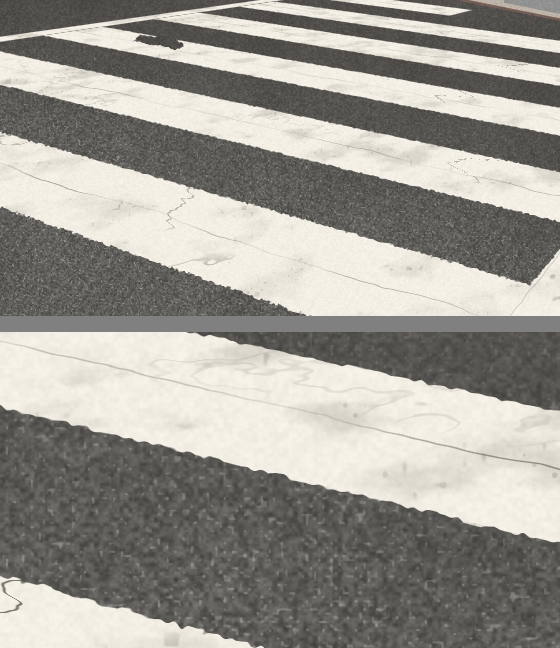
Top, the full canvas; bottom, a detail of the centre.
Give the GLSL for this pattern, as a WebGL 2 fragment shader.

```glsl
#version 300 es
precision highp float;
// Worn white crosswalk stripes in perspective on speckled asphalt, with a kerb corner.

uniform vec2 u_resolution;
out vec4 outColor;

// Ground plane: heights are measured downward from the top, in canvas heights
const float ASPECT = 16.0 / 9.0;
const vec2 HORIZON = vec2(-0.4167, 0.0521);   // height at left side, slope
const vec2 NEAR_EDGE = vec2(1.0718, 0.3008);  // drop from horizon to first stripe edge
const float FORESHORTEN = 0.283;              // depth step per stripe width
const vec2 CROSS_VANISH = vec2(2.662, -0.259);
const float HORIZON_SLOPE = -0.059;

// Layout of the markings
const float STRIPE_COUNT = 6.0;
const vec2 LEFT_LINE = vec2(0.141, 0.147);
const float RIGHT_LINE = 1.185;
const float LAST_STRIPE_END = 0.25;
const float EDGE_ROUGHNESS = 0.035;
const float SEAM_WIDTH = 0.0013;
const float CRACK_WIDTH = 0.0016;
const vec2 PATCH_CENTRE = vec2(0.514, 0.133);
const vec2 PATCH_SIZE = vec2(0.072, 0.016);
const vec2 KERB = vec2(1.447, 0.2);           // start along the top, slope

// Colours
const vec3 PAINT = vec3(0.955, 0.938, 0.895);
const vec3 STAIN = vec3(0.84, 0.82, 0.775);
const vec3 ASPHALT_NEAR = vec3(0.37, 0.365, 0.35);
const vec3 ASPHALT_FAR = vec3(0.315, 0.305, 0.295);
const vec3 CRACK = vec3(0.33, 0.31, 0.28);
const vec3 KERB_EDGE = vec3(0.46, 0.37, 0.33);
const vec3 PAVEMENT = vec3(0.74, 0.70, 0.66);
const vec3 PAVING_PANEL = vec3(0.57, 0.57, 0.57);

float hash(vec2 p) {
  return fract(sin(dot(p, vec2(12.9898, 78.233))) * 43758.5453);
}

float noise(vec2 p) {
  vec2 i = floor(p), f = fract(p);
  f = f * f * (3.0 - 2.0 * f);
  return mix(mix(hash(i), hash(i + vec2(1, 0)), f.x),
             mix(hash(i + vec2(0, 1)), hash(i + vec2(1, 1)), f.x), f.y);
}

float fbm(vec2 p) {
  float sum = 0.0, amp = 0.5;
  for (int i = 0; i < 4; i++) {
    sum += amp * noise(p);
    p = p * 2.03 + 17.3;
    amp *= 0.5;
  }
  return sum / 0.9375;
}

// Antialiased coverage where d is negative; aa is the change of d per pixel
float fill(float d, float aa) {
  return clamp(0.5 - d / aa, 0.0, 1.0);
}

// Thin line around d = 0 with its width in canvas heights
float hairline(float d, float aa, float width) {
  float pixels = abs(d) / aa, reach = 0.5 * width * u_resolution.y;
  return clamp(reach + 0.5 - pixels, 0.0, 1.0) * min(1.0, 2.0 * reach + 0.3);
}

void main() {
  vec2 uv = gl_FragCoord.xy / u_resolution;
  vec2 p = vec2(uv.x * ASPECT, 1.0 - uv.y);
  float px = 1.0 / u_resolution.y;

  // Ground coordinates: k counts stripe widths, v runs along the stripes
  float depth = (p.y - HORIZON.x - HORIZON.y * p.x) / (NEAR_EDGE.x + NEAR_EDGE.y * p.x);
  float k = (1.0 / depth - 1.0) / FORESHORTEN;
  float t = (p.y - CROSS_VANISH.y) / (CROSS_VANISH.x - p.x);
  float v = 1.0 / (t - HORIZON_SLOPE);
  float kAA = fwidth(k), tAA = fwidth(t), vAA = fwidth(v);
  float id = floor(k * 0.5);
  float across = k - 2.0 * id;
  float nearness = smoothstep(0.35, 0.85, depth);

  // Asphalt with light and dark grit
  float grain = noise(p * 190.0) - 0.5 + 0.6 * (noise(p * 330.0 + 9.0) - 0.5);
  float chips = smoothstep(0.72, 0.95, noise(p * 230.0 + 41.0));
  vec3 asphalt = mix(ASPHALT_FAR, ASPHALT_NEAR, nearness);
  asphalt += mix(0.06, 0.15, nearness) * grain + mix(0.04, 0.15, nearness) * chips;
  asphalt += 0.05 * (fbm(p * 7.0) - 0.5);

  // Stripes, side lines and the shorter last stripe
  float rough = EDGE_ROUGHNESS * (noise(p * 130.0) - 0.5);
  float stripe = fill(abs(mod(k + 0.5, 2.0) - 1.0) - 0.5 + rough, kAA);
  float stripeEnd = k > 2.0 * STRIPE_COUNT - 2.5 ? LAST_STRIPE_END : 9.0;
  stripe *= fill(LEFT_LINE.y - t, tAA) * fill(t - stripeEnd, tAA);
  stripe *= step(k, 2.0 * STRIPE_COUNT - 0.5);
  float leftLine = fill(LEFT_LINE.x - t, tAA) * fill(t - LEFT_LINE.y, tAA);
  float rightLine = fill(RIGHT_LINE - t + 0.3 * rough, tAA);
  float marking = max(stripe, max(leftLine, rightLine));

  // Dirt and stains, different on every stripe
  float dirt = smoothstep(0.48, 0.78, fbm(vec2(k * 2.5, v * 7.0) + id * 5.7));
  vec3 paint = mix(PAINT, STAIN, dirt * (0.5 + 0.4 * hash(vec2(id, 3.0))));
  paint += 0.035 * grain;
  paint = mix(paint, STAIN * 0.8, 0.6 * smoothstep(0.8, 0.95, noise(p * 95.0)) * dirt);

  // Lengthwise seam, crosswise crack and faint crazing
  float wander = 0.16 * (fbm(vec2(v * 5.0, id * 7.1)) - 0.5);
  float seam = hairline(across - 0.5 - wander, kAA, SEAM_WIDTH);
  seam *= (0.25 + 0.7 * smoothstep(0.35, 0.7, noise(vec2(v * 4.0, id + 0.5)))) * (0.3 + 0.7 * nearness);
  float crackAt = 1.25 + 0.8 * hash(vec2(id, 8.0)) + 0.35 * (fbm(vec2(k * 5.0, id)) - 0.5);
  float crack = hairline(v - crackAt, vAA, CRACK_WIDTH) * smoothstep(0.3, 0.45, across);
  float crazing = 1.0 - smoothstep(0.004, 0.022, abs(fbm(vec2(k * 2.0, v * 5.0) + 31.0) - 0.5));
  crazing *= 0.3 * smoothstep(0.5, 0.7, noise(vec2(k, v * 2.0) + 4.0)) * nearness;
  float joint = 0.5 * hairline(t - RIGHT_LINE - 0.02 - 0.03 * (noise(p * 20.0) - 0.5), tAA, SEAM_WIDTH);
  float damage = max(max(seam, 0.75 * crack), max(crazing, joint));
  paint = mix(paint, CRACK, damage);
  vec3 color = mix(asphalt, paint, marking);

  // Patch where the paint has broken away
  vec2 q = p - PATCH_CENTRE;
  q.y -= 0.12 * q.x;
  float patchEdge = length(q / PATCH_SIZE) - 1.0 + 1.3 * (fbm(p * 45.0) - 0.5);
  color = mix(color, asphalt * 0.95, 1.0 - smoothstep(-0.1, 0.1, patchEdge));

  // Kerb and pavement in the far corner
  float kerb = p.y - KERB.y * (p.x - KERB.x);
  vec3 walk = mix(PAVEMENT, PAVING_PANEL, fill(max(kerb + 0.022, 1.6 - p.x), px));
  walk = mix(KERB_EDGE, walk, fill(kerb + 0.008, px)) + 0.05 * grain;
  color = mix(color, walk, fill(kerb, px));

  outColor = vec4(clamp(color, 0.0, 1.0), 1.0);
}
```
